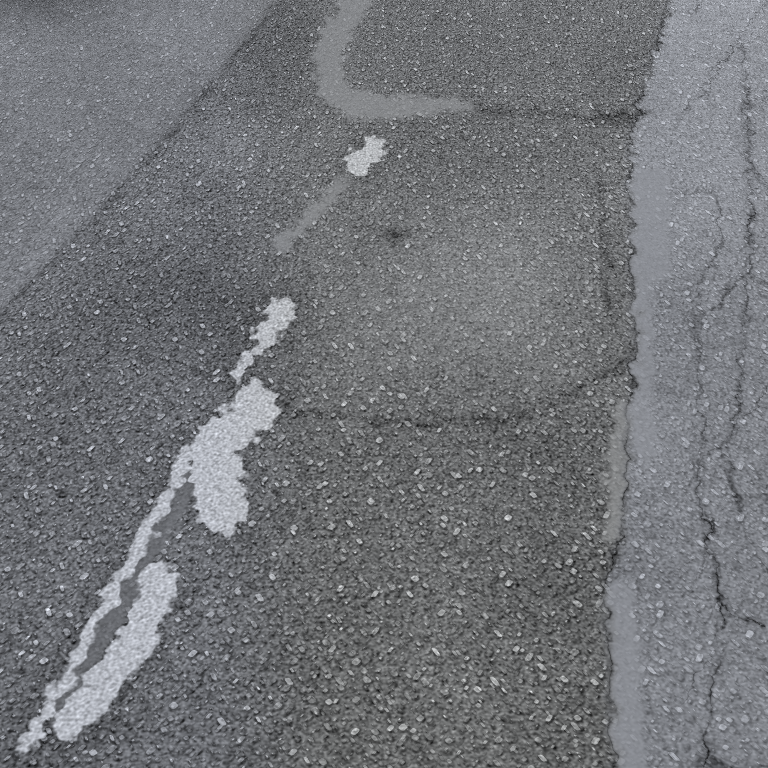
Write a WebGL 2 fragment shader that draws this texture.

```glsl
#version 300 es
precision highp float;
// Worn asphalt lane with chipped white paint, sealed joints, cracks and loose stones.
uniform vec2 u_resolution;
out vec4 fragColor;

const float HORIZON = 1.5;  // height at which stones shrink to nothing
const float BIG_STONES = 84.0, SMALL_STONES = 150.0, GRAIN = 300.0;
const float RAGGED = 0.015;  // how far edges wander
const float LANE = 0.425, LEFT = 0.5, RIGHT = 0.515, SEALANT = 0.57, PAINT = 0.76;
const vec3 COOL = vec3(.98, 1, 1.045), WARM = vec3(.99, 1, 1);

// Paths: joint, cracks and curved sealant
const vec2 EDGE[8] = vec2[8](vec2(.872, 1), vec2(.832, .87), vec2(.818, .78), vec2(.827, .545),
  vec2(.818, .47), vec2(.811, .3), vec2(.788, .25), vec2(.8, 0));
const vec2 SIDE_CRACK[8] = vec2[8](vec2(.968, .94), vec2(.978, .74), vec2(.97, .57), vec2(.957, .44),
  vec2(.905, .39), vec2(.925, .28), vec2(.94, .21), vec2(.918, 0));
const vec2 LANE_CRACK[8] = vec2[8](vec2(.785, .76), vec2(.79, .61), vec2(.826, .535), vec2(.75, .495),
  vec2(.68, .455), vec2(.56, .45), vec2(.39, .46), vec2(.33, .505));
const vec2 CURVE[8] = vec2[8](vec2(.475, 1.02), vec2(.438, .955), vec2(.426, .92), vec2(.432, .885),
  vec2(.458, .865), vec2(.5, .86), vec2(.55, .864), vec2(.61, .861));
// Straight strips (both ends) and their radii
const vec4 STRIPS[6] = vec4[6](vec4(.85, .765, .853, .65), vec4(.836, .77, .838, .48),
  vec4(.813, .465, .798, .31), vec4(.835, .46, .842, .41), vec4(.808, .22, .82, -.03), vec4(.45, .765, .365, .68));
const float STRIP_R[6] = float[6](.019, .011, .013, .013, .02, .007);
const vec4 CHIPS[8] = vec4[8](vec4(.485, .806, .465, .785), vec4(.364, .594, .345, .56),
  vec4(.345, .56, .307, .512), vec4(.335, .472, .285, .425), vec4(.28, .4, .288, .34),
  vec4(.255, .425, .03, .02), vec4(.208, .24, .175, .16), vec4(.175, .16, .09, .055));
const float CHIP_R[8] = float[8](.016, .018, .008, .028, .034, .009, .024, .022);

vec2 hash2(vec2 p) {
  vec3 q = fract(p.xyx * vec3(.1031, .103, .0973));
  q += dot(q, q.yzx + 33.33);
  return fract((q.xx + q.yz) * q.zy);
}
float corner(vec2 cell, vec2 d) { return dot(hash2(cell) * 2.0 - 1.0, d); }
float noise(vec2 p) {
  vec2 c = floor(p), f = fract(p), u = f * f * (3.0 - 2.0 * f), e = vec2(1, 0);
  return mix(mix(corner(c, f), corner(c + e, f - e), u.x),
    mix(corner(c + e.yx, f - e.yx), corner(c + 1.0, f - 1.0), u.x), u.y);
}
float fbm(vec2 p) {
  float sum = 0.0, amp = 1.0;
  for (int i = 0; i < 4; i++, amp *= 0.55) { sum += amp * noise(p); p = p * 2.03 + 11.7; }
  return sum;
}
float segment(vec2 p, vec4 s) {
  vec2 ab = s.zw - s.xy, d = p - s.xy;
  return length(d - ab * clamp(dot(d, ab) / dot(ab, ab), 0.0, 1.0));
}
float pathDistance(vec2 p, vec2 path[8]) {
  float d = 9.0;
  for (int i = 0; i < 7; i++) d = min(d, segment(p, vec4(path[i], path[i + 1])));
  return d;
}
float edgeX(float y) {
  float x = EDGE[0].x;
  for (int i = 0; i < 7; i++)
    x = mix(x, EDGE[i + 1].x, clamp((EDGE[i].y - y) / (EDGE[i].y - EDGE[i + 1].y), 0.0, 1.0));
  return x;
}
float blob(vec2 p, float x, float y, float w, float h) {
  vec2 v = (p - vec2(x, y)) / vec2(w, h);
  return exp(-dot(v, v));
}
// x: lit stone, y: shadow beneath it
vec2 stones(vec2 q, float blur) {
  vec2 cell = floor(q), f = fract(q), result = vec2(0);
  for (int k = 0; k < 9; k++) {
    vec2 o = vec2(k % 3 - 1, k / 3 - 1), look = hash2(cell + o + 71.0);
    vec2 d = o + 0.15 + 0.7 * hash2(cell + o) - f;
    d.y += (look.y * 2.0 - 1.0) * d.x;
    float r = 0.08 + 0.3 * look.x * look.x, away = max(length(d), 0.8 * (abs(d.x) + abs(d.y))) - r;
    float lit = (1.0 - smoothstep(-blur, blur, away)) * (0.1 + 0.9 * fract(look.y * 7.0));
    result = max(result, vec2(lit, 1.0 - smoothstep(0.0, 0.25, length(d + vec2(.05, -.15)) - r)));
  }
  return result;
}

void main() {
  vec2 p = gl_FragCoord.xy / u_resolution;
  float px = 1.0 / u_resolution.y, depth = HORIZON - p.y, soft = 0.002 + px, s = 1.0 - p.y;
  vec2 ground = vec2((p.x - 0.5) / depth, -1.3 * log(depth));
  vec2 w = p + RAGGED * vec2(fbm(ground * 38.0), fbm(ground * 38.0 + 17.0));
  float mottle = fbm(p * 6.0);

  // Lanes and broad light
  float seam = w.x - 0.365 + 0.78 * s + 0.28 * s * s, edge = w.x - edgeX(w.y);
  float left = 1.0 - smoothstep(-.015, .015, seam), right = smoothstep(-.015, .015, edge);
  float worn = blob(p, .6, .6, .2, .13);
  float tone = LANE + 0.04 * p.y + 0.05 * (worn + blob(p, .68, .67, .07, .07) + blob(p, .29, .81, .08, .04)
    - blob(p, .36, .91, .07, .1) - blob(p, .72, .42, .12, .06) - blob(p, .25, .6, .16, .08));
  tone = mix(tone, LEFT - 0.12 * blob(p, 0.0, 1.02, .14, .05), left);
  tone = mix(tone, RIGHT + 0.1 * p.y * p.y * p.y, right) + 0.05 * mottle + 3.5 * (w.x - p.x);
  float rough = mix(mix(1.0 - 0.3 * worn, 0.65, left), 0.62, right);
  float warmth = smoothstep(.25, .45, p.x) * (1.0 - right) * (1.0 - 0.5 * p.y);

  // Smooth sealant along the joints and beside the paint
  float seal = pathDistance(w, CURVE) - mix(.018, .007, smoothstep(.46, .6, p.x));
  for (int i = 0; i < 6; i++) seal = min(seal, segment(w, STRIPS[i]) - STRIP_R[i]);
  float sealed = 1.0 - smoothstep(-.006, .006 + px, seal);
  float filler = 1.0 - smoothstep(-soft, soft, segment(w, vec4(.24, .37, .08, .09)) - .019);
  tone = mix(mix(tone, SEALANT, 0.75 * sealed), 0.46, filler);
  rough *= 1.0 - 0.7 * max(sealed, filler);

  // Stones and fine grain
  float blur = 0.5 * px / depth;
  vec2 big = stones(ground * BIG_STONES, 0.03 + BIG_STONES * blur);
  vec2 small = stones(ground * SMALL_STONES + 31.0, 0.05 + SMALL_STONES * blur);
  float grain = noise(ground * GRAIN) + 0.6 * noise(ground * GRAIN * 0.5);
  tone += rough * (0.4 * big.x - 0.12 * big.y + 0.24 * small.x - 0.08 * small.y + 0.26 * grain);

  // Cracks and dark joints
  float thin = 0.0016 + 0.5 * px;
  float d = min(pathDistance(w, SIDE_CRACK), min(pathDistance(w, LANE_CRACK) * 0.5 + .0015, abs(edge)));
  d = min(d, min(segment(w, vec4(.62, .857, .825, .845)) * 0.5 + .001, segment(w, vec4(.94, .215, 1, .18))));
  float crack = max(0.9 * exp(-d / thin), 0.5 * exp(-abs(seam) / (2.0 * thin)));
  float web = 1.0 - smoothstep(0.0, .025, abs(noise(w * vec2(11, 8) + 4.0)));
  crack = max(crack, max(0.5 * web * smoothstep(.86, .93, p.x), 0.7 * blob(w, .515, .693, .014, .01)));
  tone -= 0.33 * crack * clamp(0.75 + 1.3 * noise(p * 24.0), 0.15, 1.2);

  // Chipped paint with a dark rim
  float paint = 9.0;
  for (int i = 0; i < 8; i++) paint = min(paint, segment(w, CHIPS[i]) - CHIP_R[i]);
  paint += 0.013 * noise(ground * 75.0);
  tone -= 0.07 * exp(-max(paint, 0.0) / 0.012);
  tone = mix(tone, PAINT + 0.25 * grain - 0.05 * small.y, 0.95 - 0.95 * smoothstep(-soft, soft, paint));

  fragColor = vec4(clamp(tone * mix(COOL, WARM, warmth), 0.0, 1.0), 1);
}
```
